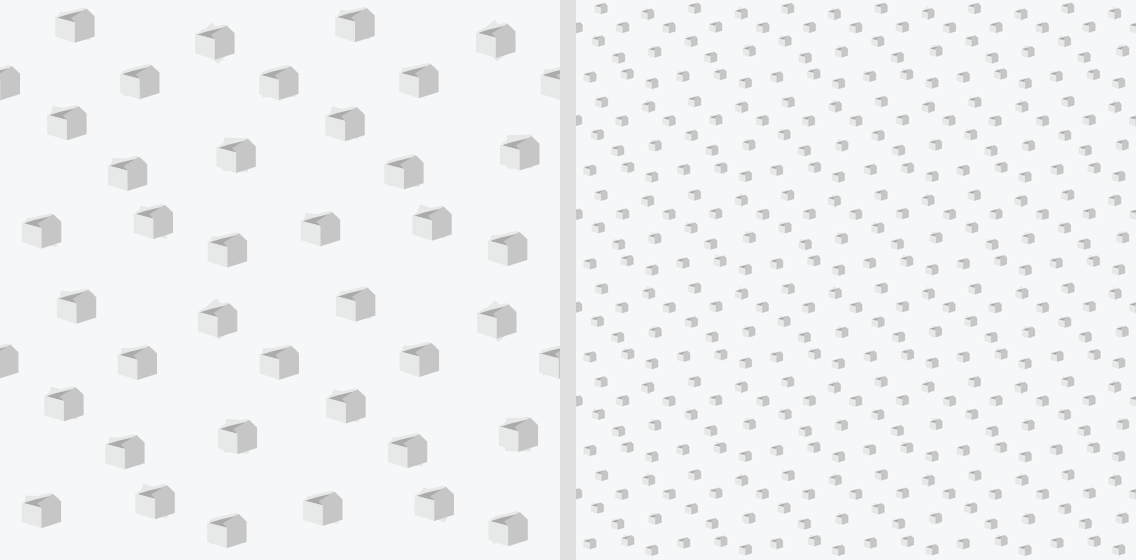
Left, the tile; right, the same tile 3 across and 3 down.
Give the GLSL for this pattern, as a three.js fragment shader.

```glsl
#define REPEATS 2
#define CANVAS_UNITS 768.0
#define JITTER 6.0
#define PLINTH_SHIFT 5.0
#define PLINTH_HALF vec2(17.5, 23.0)
#define PLINTH_ROUND 2.0
#define GROUND vec3(0.963, 0.969, 0.975)
#define PLINTH vec3(0.90, 0.91, 0.91)
#define FRONT vec3(0.905, 0.913, 0.909)
#define GABLE vec3(0.776, 0.776, 0.776)
#define ROOF vec3(0.675, 0.672, 0.672)

varying vec2 vUv;

// House sites within one repeat: position, then turn of the plinth
const int SITE_COUNT = 10;
const vec3 SITES[SITE_COUNT] = vec3[SITE_COUNT](
  vec3(0.274, 0.906, 1.45), vec3(0.775, 0.854, 0.78),
  vec3(0.495, 0.711, 1.57), vec3(0.996, 0.708, 1.57),
  vec3(0.235, 0.557, 1.35), vec3(0.851, 0.448, 0.00),
  vec3(0.449, 0.385, 1.50), vec3(0.150, 0.177, 1.50),
  vec3(0.547, 0.206, 1.25), vec3(0.811, 0.105, 1.57));

vec2 hash2(vec2 p) {
  vec3 q = fract(p.xyx * vec3(0.1031, 0.1030, 0.0973));
  q += dot(q, q.yzx + 33.33);
  return fract((q.xx + q.yz) * q.zy);
}

// Signed distance to the line a-b, positive on its right
float edge(vec2 p, vec2 a, vec2 b) {
  return dot(p - a, normalize(vec2(b.y - a.y, a.x - b.x)));
}

// Convex quad, corners counterclockwise
float quad(vec2 p, vec2 a, vec2 b, vec2 c, vec2 d) {
  return max(max(edge(p, a, b), edge(p, b, c)), max(edge(p, c, d), edge(p, d, a)));
}

float roundedBox(vec2 p, vec2 halfSize, float radius) {
  vec2 q = abs(p) - halfSize + radius;
  return length(max(q, 0.0)) + min(max(q.x, q.y), 0.0) - radius;
}

void paint(inout vec3 color, vec3 ink, float dist, float pixel) {
  color = mix(color, ink, clamp(0.5 - dist / pixel, 0.0, 1.0));
}

void drawHouse(inout vec3 color, vec2 p, float turn, float shift, float pixel) {
  // Plinth peeking out behind
  float c = cos(turn), s = sin(turn);
  vec2 q = mat2(c, -s, s, c) * (p - vec2(0.0, shift));
  paint(color, PLINTH, roundedBox(q, PLINTH_HALF, PLINTH_ROUND), pixel);

  // Far roof slope, then the shaded near slope
  paint(color, FRONT, quad(p, vec2(-27.0, 11.0), vec2(16.0, 20.0),
    vec2(13.0, 24.5), vec2(-17.0, 17.5)), pixel);
  paint(color, ROOF, quad(p, vec2(-27.0, 11.0), vec2(0.0, 4.0),
    vec2(14.0, 22.5), vec2(-10.0, 15.0)), pixel);

  // Front wall
  paint(color, FRONT, quad(p, vec2(-27.0, -15.5), vec2(0.0, -24.0),
    vec2(0.0, 4.0), vec2(-27.0, 11.0)), pixel);

  // Gable wall with its overhanging peak
  float wall = quad(p, vec2(0.0, -24.0), vec2(27.0, -15.5),
    vec2(27.0, 12.5), vec2(0.0, 4.0));
  float peak = quad(p, vec2(-5.5, 10.0), vec2(16.0, -13.5),
    vec2(27.0, 12.5), vec2(16.0, 23.0));
  paint(color, GABLE, min(wall, peak), pixel);
}

void main() {
  float pixel = CANVAS_UNITS * max(fwidth(vUv.x), fwidth(vUv.y));
  vec3 color = GROUND;
  for (int cell = 0; cell < REPEATS * REPEATS; cell++) {
    vec2 corner = vec2(float(cell % REPEATS), float(cell / REPEATS));
    for (int i = 0; i < SITE_COUNT; i++) {
      vec2 seed = corner * 17.0 + vec2(float(i) * 3.0 + 1.0, float(i) + 5.0);
      vec2 center = (corner + SITES[i].xy) / float(REPEATS);
      // Shortest offset on the wrapped canvas
      vec2 p = (fract(vUv - center + 0.5) - 0.5) * CANVAS_UNITS;
      p -= (hash2(seed) - 0.5) * JITTER;
      if (dot(p, p) > 2500.0) continue;
      vec2 vary = hash2(seed + 71.0) - 0.5;
      drawHouse(color, p, SITES[i].z + vary.x * 0.15, vary.y * PLINTH_SHIFT, pixel);
    }
  }
  gl_FragColor = vec4(color, 1.0);
}
```
